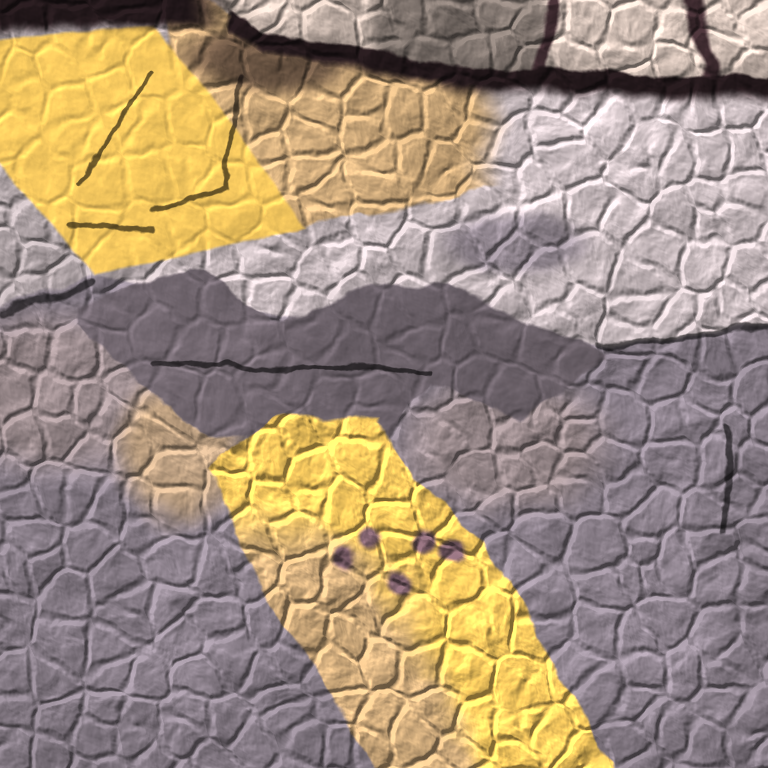
A three.js fragment shader for this texture:

```glsl
// Cracked asphalt with worn yellow paint below a stone kerb.
varying vec2 vUv;

const vec3 ASPHALT = vec3(.52, .48, .52);
const vec3 TAR = vec3(.43, .39, .42);
const vec3 RUBBLE = vec3(.62, .55, .54);
const vec3 CONCRETE = vec3(.77, .72, .73);
const vec3 YELLOW = vec3(.98, .8, .38);
const vec3 FADED = vec3(.8, .66, .48);
const vec3 STONE = vec3(.8, .73, .69);
const vec3 SHADOW = vec3(.13, .09, .1);
const vec3 PEBBLE = vec3(.47, .36, .4);
const vec2 LIGHT_STEP = vec2(-.0025, .0035);
const float SOFT = .003;
const float RELIEF = 3.4;

float hash(vec2 p) { return fract(sin(dot(p, vec2(127.1, 311.7))) * 43758.5453); }

float noise(vec2 p) {
  vec2 i = floor(p), f = fract(p), e = vec2(1, 0);
  f *= f * (3. - 2. * f);
  return mix(mix(hash(i), hash(i + e), f.x),
             mix(hash(i + e.yx), hash(i + e.xx), f.x), f.y);
}

float fbm(vec2 p) {
  float sum = 0., amp = .5;
  for (int i = 0; i < 5; i++) {
    sum += amp * noise(p);
    p = mat2(1.6, 1.2, -1.2, 1.6) * p + 7.3;
    amp *= .5;
  }
  return sum;
}

// Gap between the two nearest cell points: zero along chip borders
float chipGap(vec2 p) {
  vec2 cell = floor(p), best = vec2(9);
  for (int y = -1; y <= 1; y++)
    for (int x = -1; x <= 1; x++) {
      vec2 c = cell + vec2(x, y);
      float d = length(c + vec2(hash(c), hash(c + 41.)) - p);
      best = d < best.x ? vec2(d, best.x) : vec2(best.x, min(best.y, d));
    }
  return best.y - best.x;
}

vec2 warp(vec2 p, float scale) {
  return vec2(fbm(p * scale), fbm(p * scale + 31.)) - .48;
}

float height(vec2 p) {
  p += .035 * warp(p, 16.);
  return fbm(p * 22.) + .3 * smoothstep(0., .25, chipGap(p * 19.));
}

float cover(float d) { return smoothstep(-SOFT, SOFT, d); }

// Signed distance to a line from ab.xy to ab.zw, positive on its left
float side(vec2 p, vec4 ab) {
  vec2 d = normalize(ab.zw - ab.xy), q = p - ab.xy;
  return d.x * q.y - d.y * q.x;
}

// Continues a piecewise linear profile to value v between t0 and t1
float bend(float start, float t, float t0, float t1, float v) {
  return mix(start, v, clamp((t - t0) / (t1 - t0), 0., 1.));
}

float blob(vec2 p, vec2 center, vec2 radius) {
  return smoothstep(1., .5, length((p - center) / radius));
}

float crack(vec2 p, vec4 ab, float width) {
  vec2 d = ab.zw - ab.xy, q = p - ab.xy;
  float t = clamp(dot(q, d) / dot(d, d), 0., 1.);
  return smoothstep(width, width * .4, length(q - d * t));
}

void main() {
  vec2 p = vUv + .022 * warp(vUv, 24.);
  float stain = fbm(vUv * 7.), tone = .87 + .26 * stain, rough = .65;

  // Asphalt, rubble and concrete apron
  vec3 col = ASPHALT * tone;
  float rubble = max(blob(p, vec2(.08, .49), vec2(.25, .13)), blob(p, vec2(.66, .42), vec2(.17, .11)));
  col = mix(col, RUBBLE, .65 * rubble);
  float apron = bend(bend(.6, p.x, 0., .12, .64), p.x, .12, .34, .59);
  apron = bend(bend(apron, p.x, .34, .78, .55), p.x, .78, 1., .577);
  col = mix(col, CONCRETE * tone * bend(.84, p.x, .1, .3, 1.), cover(p.y - apron));
  col = mix(col, ASPHALT, .85 * blob(p, vec2(.67, .685), vec2(.12, .05)));

  // Smooth tar band
  float top = bend(bend(.6, p.x, .1, .25, .65), p.x, .27, .35, .58);
  top = bend(bend(top, p.x, .36, .5, .632), p.x, .57, .79, .54);
  float base = bend(bend(.58, p.x, .1, .27, .43), p.x, .5, .56, .5);
  base = bend(bend(base, p.x, .56, .68, .455), p.x, .68, .8, .54);
  float tar = cover(min(min(top - p.y, p.y - base), min(p.x - .1, .79 - p.x)));
  col = mix(col, TAR * tone, tar);
  rough = mix(rough, .28, tar);

  // Upper paint: faded sheet, then bright slab
  float sheet = smoothstep(.66, .57, p.x + .15 * (stain - .5)) * cover(p.x - .22);
  col = mix(col, FADED * tone, sheet * cover(side(p, vec4(.38, .7, .66, .76))));
  vec2 e = mix(vUv, p, .35);
  float slab = min(side(e, vec4(0, .785, .124, .642)), side(e, vec4(.124, .642, .397, .703)));
  slab = min(slab, side(e, vec4(.397, .703, .31, .83)));
  slab = min(slab, side(e, vec4(.31, .83, .2, .967)));
  float bright = cover(min(slab, side(e, vec4(.2, .967, 0, .95))));
  col = mix(col, YELLOW * (.94 + .1 * stain), bright);
  rough = mix(rough, .22, bright);

  // Lower stripe, worn on its left, with pebbles
  float left = bend(bend(.49, p.y, 0., .22, .35), p.y, .22, .39, .27);
  left = bend(left, p.y, .39, .46, .37);
  float right = bend(bend(.795, p.y, 0., .22, .68), p.y, .22, .45, .49);
  float stripe = cover(min(min(p.x - left, right - p.x), .455 - p.y));
  float wear = smoothstep(.13, .2, right - p.x + .16 * (stain - .5)) * smoothstep(.36, .26, p.y);
  col = mix(col, FADED, .7 * blob(p, vec2(.235, .415), vec2(.1, .12)) * (1. - tar));
  col = mix(col, mix(YELLOW, FADED, wear), stripe);
  rough = mix(rough, .85, stripe);
  for (float i = 0.; i < 5.; i++) {
    vec2 c = vec2(.45 + .034 * i, .275 + .035 * sin(i * 2.3));
    col = mix(col, PEBBLE, blob(p, c, vec2(.02)));
  }

  // Cracks
  float line = crack(p, vec4(.2, .91, .1, .76), .004);
  line = max(line, crack(p, vec4(.09, .705, .2, .7), .005));
  line = max(line, crack(p, vec4(.2, .725, .29, .75), .005));
  line = max(line, crack(p, vec4(.29, .75, .315, .9), .005));
  line = max(line, crack(p, vec4(.2, .53, .56, .515), .005));
  line = max(line, crack(p, vec4(.95, .44, .94, .31), .006));
  line = max(line, crack(p, vec4(0, .592, .12, .63), .007));
  line = max(line, crack(p, vec4(.78, .55, 1, .575), .006));
  col *= 1. - .58 * line;

  // Kerb stones, joints and the dark gap beneath
  float kerb = bend(bend(1.02, p.x, .24, .34, .955), p.x, .34, .6, .908);
  float above = p.y - bend(kerb, p.x, .6, 1., .892);
  float shade = 1. - .38 * smoothstep(.47, .51, p.x) * smoothstep(.72, .7, p.x);
  vec3 stone = STONE * shade * tone * bend(.8, above, 0., .035, 1.);
  float joint = max(crack(p, vec4(.72, 1, .705, .9), .011), crack(p, vec4(.9, 1, .925, .9), .014));
  col = mix(col, mix(stone, SHADOW * 1.8, joint), cover(above));
  float gap = cover(.006 - above) * smoothstep(-.034, -.014, above) * cover(p.x - .3);
  float corner = smoothstep(.955, .975, p.y) * smoothstep(.31, .24, p.x);
  float soot = .6 * blob(p, vec2(.35, .925), vec2(.14, .057)) * (1. - bright) * cover(-above);
  col = mix(col, SHADOW, max(max(gap, corner), soot));

  // Relief lighting and grain
  float slope = height(vUv) - height(vUv + LIGHT_STEP);
  col *= 1. + clamp(slope * RELIEF * rough, -.48, .3);
  gl_FragColor = vec4(col * (.92 + .16 * fbm(vUv * 75.)), 1);
}
```
